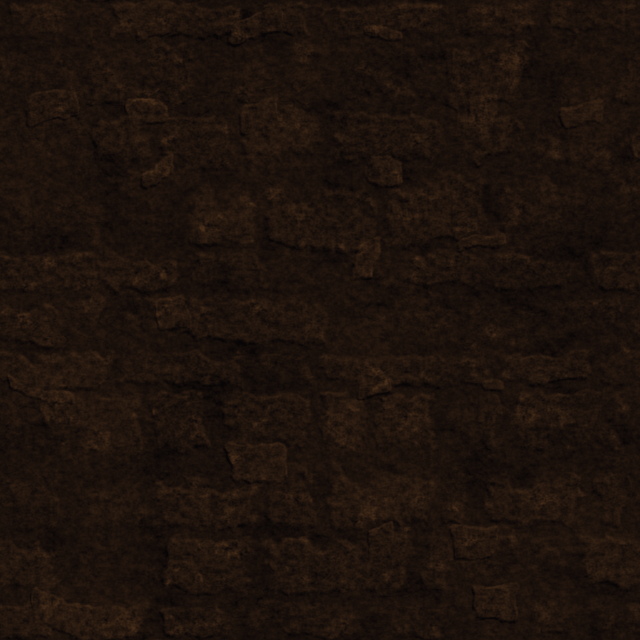
Reproduce this texture procedurally as a three.js fragment shader.

```glsl
varying vec2 vUv;

const float TAU = 6.2831853;
const float ROWS = 11.0;
const vec2 RUBBLE_GRID = vec2(6.0, 9.0);
const vec3 SOOT = vec3(0.080, 0.050, 0.037);
const vec3 OCHRE = vec3(0.190, 0.120, 0.070);

float hash(vec2 cell, float seed) {
  vec3 q = fract((cell.xyx + seed * 17.3) * vec3(0.1031, 0.1030, 0.0973));
  q += dot(q, q.yzx + 33.33);
  return fract((q.x + q.y) * q.z);
}

float cornerSlope(vec2 cell, vec2 toPoint, vec2 period, float seed) {
  float angle = TAU * hash(mod(cell, period), seed);
  return dot(vec2(cos(angle), sin(angle)), toPoint);
}

// Gradient noise that wraps after a whole number of cells
float gradientNoise(vec2 p, vec2 period, float seed) {
  vec2 i = floor(p);
  vec2 f = p - i;
  vec2 u = f * f * f * (f * (f * 6.0 - 15.0) + 10.0);
  vec2 e = vec2(1.0, 0.0);
  float low = mix(cornerSlope(i, f, period, seed),
                  cornerSlope(i + e.xy, f - e.xy, period, seed), u.x);
  float high = mix(cornerSlope(i + e.yx, f - e.yx, period, seed),
                   cornerSlope(i + e.xx, f - e.xx, period, seed), u.x);
  return mix(low, high, u.y);
}

float fbm(vec2 uv, vec2 frequency, float roughness, float seed) {
  float sum = 0.0;
  float amplitude = 1.0;
  for (int octave = 0; octave < 3; octave++) {
    sum += amplitude * gradientNoise(uv * frequency, frequency, seed + float(octave));
    frequency *= 2.0;
    amplitude *= roughness;
  }
  return sum;
}

float roundedBox(vec2 p, vec2 halfSize, float radius) {
  vec2 q = abs(p) - halfSize + radius;
  return length(max(q, 0.0)) + min(max(q.x, q.y), 0.0) - radius;
}

float joint(float column, float count, float row) {
  return column + 0.75 * hash(vec2(mod(column, count), row), 3.0);
}

// Small stones that stick out here and there
float rubble(vec2 p) {
  vec2 cell = floor(p * RUBBLE_GRID);
  vec2 id = mod(cell, RUBBLE_GRID);
  vec2 jitter = 0.3 * (vec2(hash(id, 71.0), hash(id, 72.0)) - 0.5);
  vec2 local = p - (cell + 0.5 + jitter) / RUBBLE_GRID;
  local.y += local.x * 0.7 * (hash(id, 73.0) - 0.5);
  vec2 halfSize = mix(vec2(0.018, 0.009), vec2(0.048, 0.030), vec2(hash(id, 74.0), hash(id, 75.0)));
  float edge = roundedBox(local, halfSize, 0.008);
  return (1.0 - smoothstep(-0.004, 0.002, edge)) * step(0.70, hash(id, 76.0));
}

// x: height of the worn stone, y: its random tone
vec2 masonry(vec2 uv) {
  vec2 p = uv + 0.022 * vec2(fbm(uv, vec2(6.0), 0.55, 11.0), fbm(uv, vec2(5.0), 0.55, 15.0));
  p += 0.007 * vec2(fbm(uv, vec2(26.0), 0.6, 19.0), fbm(uv, vec2(26.0), 0.6, 23.0));
  float loose = rubble(p);
  p.y += 0.026 * sin(TAU * 2.0 * uv.y) + 0.009 * sin(TAU * 5.0 * uv.y);

  float rowIndex = floor(p.y * ROWS);
  float row = mod(rowIndex, ROWS);
  float count = 4.0 + floor(5.0 * hash(vec2(row, 1.0), 2.0));
  float x = p.x * count + hash(vec2(row, 5.0), 4.0);
  float column = floor(x);
  column -= step(x, joint(column, count, row));

  float left = joint(column, count, row);
  float right = joint(column + 1.0, count, row);
  vec2 id = vec2(mod(column, count), row);
  vec2 local = vec2((x - 0.5 * (left + right)) / count, p.y - (rowIndex + 0.5) / ROWS);
  local.y += local.x * 0.22 * (hash(id, 6.0) - 0.5);
  vec2 halfSize = 0.5 * vec2((right - left) / count, 1.0 / ROWS) - 0.005;

  float edge = roundedBox(local, halfSize, mix(0.008, 0.028, hash(id, 7.0)));
  edge += 0.026 * abs(fbm(uv, vec2(13.0), 0.6, 27.0));
  float exposed = smoothstep(-0.1, 0.6, hash(id, 8.0) + 0.7 * fbm(uv, vec2(8.0), 0.6, 31.0));
  float stone = (1.0 - smoothstep(-0.010, 0.003, edge)) * exposed;
  return vec2(max(stone, 1.25 * loose), mix(hash(id, 9.0), 0.75, loose));
}

float surfaceHeight(vec2 uv, float stone) {
  return 0.5 * stone + 0.22 * fbm(uv, vec2(30.0, 40.0), 0.75, 35.0);
}

void main() {
  vec2 uv = vUv;
  vec2 wall = masonry(uv);
  float stone = wall.x;

  // Relief lit from the upper right
  vec2 towardLight = uv + vec2(0.0018, 0.0032);
  float relief = surfaceHeight(uv, stone) - surfaceHeight(towardLight, masonry(towardLight).x);

  // Stains, hollow joints, fine grit and worn mineral patches
  float stains = fbm(uv, vec2(4.0, 6.0), 0.6, 41.0);
  float hollow = (1.0 - min(stone, 1.0)) * smoothstep(0.0, 0.5, fbm(uv, vec2(10.0, 14.0), 0.6, 45.0));
  float grit = fbm(uv, vec2(64.0, 72.0), 0.9, 49.0);
  float patches = smoothstep(0.10, 0.70, fbm(uv, vec2(18.0, 24.0), 0.75, 53.0));
  float cracks = 1.0 - smoothstep(0.0, 0.06, abs(fbm(uv, vec2(12.0, 20.0), 0.6, 57.0)));
  cracks *= smoothstep(0.0, 0.4, fbm(uv, vec2(9.0), 0.6, 61.0));

  float tone = 0.24 + stone * (0.06 + 0.20 * wall.y);
  tone += 0.20 * stains + 0.46 * grit * (0.7 + 0.4 * stone);
  tone += 1.2 * clamp(relief, -0.40, 0.40);
  tone += patches * (0.12 + 0.36 * stone) * (0.8 + grit);
  tone -= 0.26 * hollow + 0.22 * cracks;
  gl_FragColor = vec4(mix(SOOT, OCHRE, clamp(tone, -0.45, 1.8)), 1.0);
}
```
